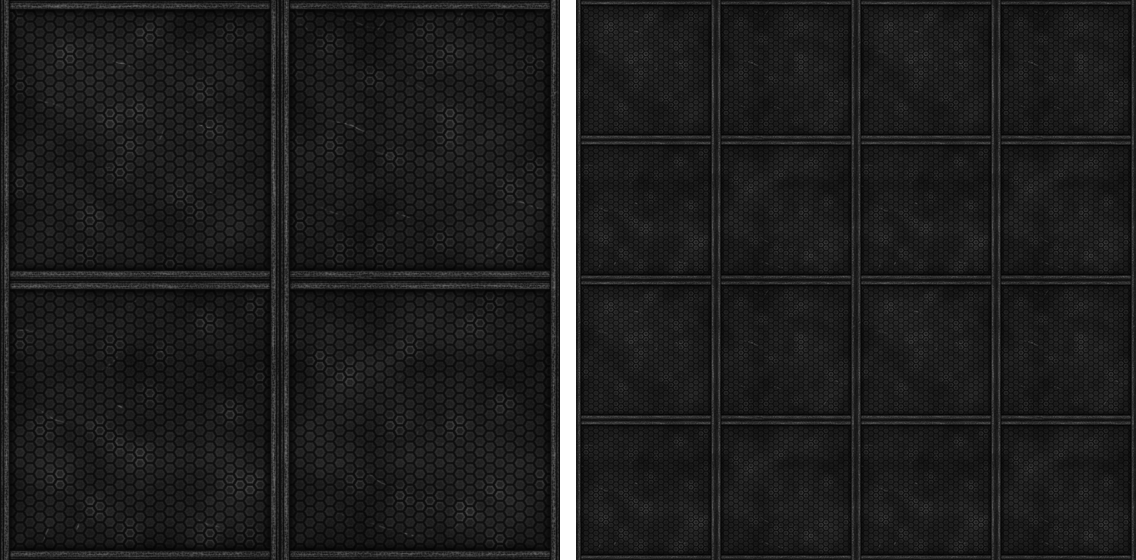
Left: one tile. Right: repeated 2 by 2.
Give the GLSL for this texture, as a Shadertoy shader.

```glsl
#define PANELS 2.0
#define HEX_COUNT vec2(56.0, 52.0)
#define HEX_GAP 0.085
#define FRAME_WIDTH 0.0176
#define SHADOW_REACH 0.014
#define FACE_GREY 0.106
#define GAP_GREY 0.046
#define STRIP_GREY 0.185
#define INNER_GREY 0.14
#define SEAM_GREY 0.04
#define SCRATCHES 56
#define SCRATCH_GAIN 0.24

const float TAU = 6.2831853;

vec2 hash22(vec2 p) {
    vec3 q = fract(p.xyx * vec3(0.1031, 0.1030, 0.0973));
    q += dot(q, q.yzx + 33.33);
    return fract((q.xx + q.yz) * q.zy);
}

// Distance to the nearest scattered point; wraps after one canvas
float cellular(vec2 uv, vec2 period) {
    vec2 p = uv * period, cell = floor(p), local = p - cell;
    float nearest = 2.0;
    for (int y = -1; y <= 1; y++)
        for (int x = -1; x <= 1; x++) {
            vec2 offset = vec2(x, y);
            vec2 point = offset + hash22(mod(cell + offset, period));
            nearest = min(nearest, length(point - local));
        }
    return nearest;
}

// Broad uneven tone from layered, bent sines of whole frequency
float blotches(vec2 uv) {
    vec2 w = uv * TAU;
    float sum = 0.0, gain = 0.5;
    for (int i = 1; i <= 5; i++) {
        float f = float(i);
        sum += gain * sin(f * w.x + 1.8 * sin(f * w.y + f))
                    * sin(f * w.y + 1.5 * sin(f * w.x - f) + 2.0 * f);
        gain *= 0.8;
    }
    return sum;
}

// Short, slightly bent scratches
float scratches(vec2 uv, float px) {
    float sum = 0.0;
    for (int i = 0; i < SCRATCHES; i++) {
        vec2 shape = hash22(vec2(i, 71)), look = hash22(vec2(i, 29));
        vec2 d = fract(uv - hash22(vec2(i, 13)) + 0.5) - 0.5;
        float angle = (shape.x < 0.65 ? -0.35 : 0.9) + 0.5 * (shape.y - 0.5);
        float c = cos(angle), s = sin(angle);
        d = vec2(c * d.x + s * d.y, c * d.y - s * d.x);
        d.y += 0.0015 * sin(d.x * 110.0 + float(i));
        float reach = mix(0.01, 0.045, look.x);
        float line = 1.0 - smoothstep(0.0002, 0.0009 + px, abs(d.y));
        float taper = 1.0 - smoothstep(0.2 * reach, reach, abs(d.x));
        sum += line * taper * mix(0.15, 1.0, look.y * look.y);
    }
    return min(sum, 1.2);
}

// Flat-topped hexagonal studs whose rims brighten with wear
float hexMesh(vec2 uv, float px, float wear, out float face) {
    vec2 pitch = vec2(sqrt(3.0), 1.0);
    vec2 h = uv * HEX_COUNT * vec2(0.5 * pitch.x, 1.0);
    vec2 a = mod(h, pitch) - 0.5 * pitch;
    vec2 b = mod(h - 0.5 * pitch, pitch) - 0.5 * pitch;
    vec2 g = dot(a, a) < dot(b, b) ? a : b;
    vec2 id = mod(round((h - g) * 2.0 / pitch), HEX_COUNT * vec2(1.0, 2.0));
    float edge = 0.5 - max(abs(g.y), dot(abs(g), vec2(0.5 * pitch.x, 0.5)));
    float soft = 0.035 + 0.5 * px * HEX_COUNT.y;
    face = smoothstep(HEX_GAP - soft, HEX_GAP + soft, edge);
    float rim = 1.0 - smoothstep(0.02, 0.05 + soft, abs(edge - 0.18));
    float tone = FACE_GREY * (0.92 + 0.16 * hash22(id).x) + rim * (0.022 + 0.06 * wear);
    return mix(GAP_GREY, tone, face);
}

// Cross-section of a rail: dark seam, inner ledge, groove, strip with a worn crest
float rail(float d, float ledge, float soft, float grain) {
    float t = d / FRAME_WIDTH;
    float tone = mix(INNER_GREY, STRIP_GREY, smoothstep(ledge - soft, ledge + soft, t));
    float crest = 1.0 - smoothstep(0.05, 0.17, abs(t - 0.64));
    tone = tone * (1.0 + grain) + crest * max(0.05 + 0.16 * grain, 0.0);
    tone *= 1.0 - 0.6 * (1.0 - smoothstep(0.01, 0.04 + soft, abs(t - ledge)));
    tone = mix(SEAM_GREY, tone, smoothstep(0.03, 0.07 + soft, t));
    return mix(tone, SEAM_GREY, smoothstep(0.88 - soft, 1.0, t));
}

void mainImage(out vec4 fragColor, in vec2 fragCoord) {
    vec2 uv = fragCoord / iResolution.xy;
    float px = 1.0 / min(iResolution.x, iResolution.y);
    vec2 seam = abs(fract(uv * PANELS + 0.5) - 0.5) / PANELS;

    // Wear shared by the mesh and the rails
    float grain = cellular(uv, vec2(230.0)) - 0.5;
    float smudge = blotches(uv);
    float wear = 1.0 - smoothstep(0.02, 0.32, cellular(uv, vec2(9.0)));
    float scuff = scratches(uv, px) * smoothstep(0.15, 0.6, cellular(uv, vec2(90.0)));

    // Mesh, shaded towards the frame
    float face;
    float tone = hexMesh(uv, px, wear, face);
    tone *= 1.0 + 0.28 * smudge + 0.3 * grain;
    tone += SCRATCH_GAIN * scuff * mix(0.3, 1.0, face);
    float gap = min(seam.x, seam.y) - FRAME_WIDTH;
    tone *= mix(0.4, 1.0, smoothstep(0.0, SHADOW_REACH, gap));
    tone *= mix(0.85, 1.04, smoothstep(0.0, 5.0 * SHADOW_REACH, gap));

    // Rails with long streaks over fine speckle; uprights lie on top
    float soft = 0.02 + 0.4 * px / FRAME_WIDTH;
    float speckle = 0.7 * grain + 0.15 * smudge;
    float grainX = 0.5 * (cellular(uv, vec2(20.0, 330.0)) - 0.48) + speckle;
    float grainY = 0.5 * (cellular(uv, vec2(330.0, 20.0)) - 0.48) + speckle;
    float across = rail(seam.y, 0.22, soft, grainX) + 0.1 * scuff;
    float upright = rail(seam.x, 0.36, soft, grainY) + 0.1 * scuff;
    vec2 cover = 1.0 - smoothstep(-0.5 * px, 0.5 * px, seam - FRAME_WIDTH);
    across *= mix(0.5, 1.0, smoothstep(0.0, 0.3 * SHADOW_REACH, seam.x - FRAME_WIDTH));
    tone = mix(mix(tone, across, cover.y), upright, cover.x);

    fragColor = vec4(vec3(clamp(tone, 0.0, 1.0)), 1.0);
}
```
